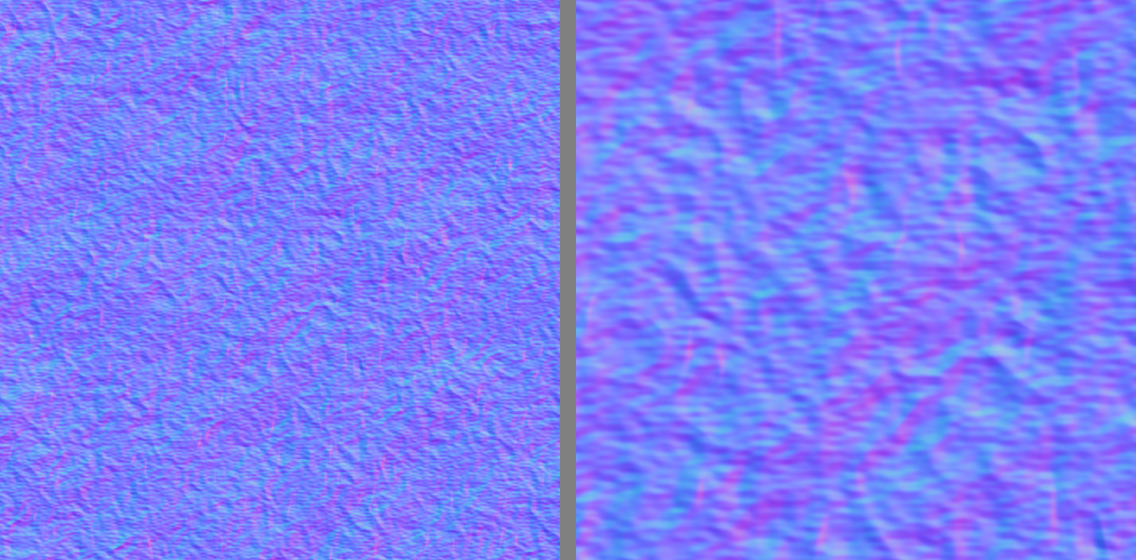
Left, the full canvas; right, a detail of the centre.
A three.js fragment shader for this texture map:

```glsl
// Tangent-space normal map of rough, crumpled plaster: diagonal folds, creased
// lumps, wrinkles and a flat fine grain are summed as a height field, whose
// slope, plus scattered upright cracks, is encoded as a colour.
varying vec2 vUv;

// Sizes are cells per canvas; the slopes set the relief of each layer.
const vec2  FOLD_CELLS = vec2(5.0, 13.0);    // along, across
const float FOLD_ANGLE = 0.68;
const float FOLD_SLOPE = 0.17;
const float LUMP_CELLS = 27.0;
const float LUMP_SLOPE = 0.21;
const float WRINKLE_CELLS = 66.0;
const float WRINKLE_SLOPE = 0.17;
const vec2  GRAIN_CELLS = vec2(88.0, 175.0);
const float GRAIN_SLOPE = 0.24;
const vec2  CRACK_CELLS = vec2(22.0, 17.0);
const float CRACK_SHARE = 0.75;
const float CRACK_WIDTH = 0.0023;
const float CRACK_LENGTH = 0.016;
const float CRACK_SLOPE = 0.55;
const float SAMPLE_STEP = 0.0007;
const vec2  SLOPE_BIAS = vec2(-0.025, -0.01);

vec2 hash22(vec2 p) {
  vec3 q = fract(p.xyx * vec3(0.1031, 0.1030, 0.0973));
  q += dot(q, q.yzx + 33.33);
  return fract((q.xx + q.yz) * q.zy);
}

float cornerRamp(vec2 cell, vec2 offset) {
  return dot(hash22(cell) * 2.0 - 1.0, offset);
}

// Gradient noise with a quintic fade
float noise(vec2 p) {
  vec2 i = floor(p);
  vec2 f = p - i;
  vec2 u = f * f * f * (f * (f * 6.0 - 15.0) + 10.0);
  vec2 e = vec2(1.0, 0.0);
  return mix(
    mix(cornerRamp(i, f), cornerRamp(i + e.xy, f - e.xy), u.x),
    mix(cornerRamp(i + e.yx, f - e.yx), cornerRamp(i + e.xx, f - e.xx), u.x),
    u.y);
}

// Folded noise with softly rounded creases
float crease(vec2 p) {
  float n = noise(p);
  return sqrt(n * n + 0.004);
}

float height(vec2 p) {
  float c = cos(FOLD_ANGLE);
  float s = sin(FOLD_ANGLE);
  vec2 folded = vec2(c * p.x + s * p.y, c * p.y - s * p.x);
  vec2 warp = vec2(noise(p * 19.0 + 40.0), noise(p * 19.0 + 90.0)) * 0.012;

  float h = noise(folded * FOLD_CELLS + 7.0) * FOLD_SLOPE / FOLD_CELLS.y;
  h -= crease((p + warp) * LUMP_CELLS + 31.0) * LUMP_SLOPE / LUMP_CELLS;
  h += noise((p + warp) * WRINKLE_CELLS + 57.0) * WRINKLE_SLOPE / WRINKLE_CELLS;
  h += noise(p * GRAIN_CELLS + 113.0) * GRAIN_SLOPE / GRAIN_CELLS.y;
  return h;
}

// Sideways slope of thin upright cracks; some face left, wider and fainter
float cracks(vec2 p) {
  p.x += 0.005 * noise(p * 45.0 + 210.0);
  vec2 home = floor(p * CRACK_CELLS);
  float slope = 0.0;
  for (int y = -1; y <= 1; y++) {
    for (int x = -1; x <= 1; x++) {
      vec2 cell = home + vec2(float(x), float(y));
      vec2 place = hash22(cell + 300.0);
      vec2 kind = hash22(cell + 500.0);
      vec2 d = p - (cell + place) / CRACK_CELLS;
      d.x += d.y * (kind.y - 0.4) * 0.7;
      float leftward = step(0.62, kind.y);
      float width = CRACK_WIDTH * mix(1.0, 2.2, leftward);
      float reach = CRACK_LENGTH * mix(0.5, 1.2, place.x);
      vec2 r = d / vec2(width, reach);
      float strength = max(CRACK_SHARE - kind.x, 0.0) / CRACK_SHARE;
      strength = sqrt(strength) * mix(1.0, -0.45, leftward);
      slope += strength * exp(-dot(r, r));
    }
  }
  return slope * CRACK_SLOPE;
}

void main() {
  vec2 e = vec2(SAMPLE_STEP, 0.0);
  vec2 slope = vec2(
    height(vUv - e.xy) - height(vUv + e.xy),
    height(vUv - e.yx) - height(vUv + e.yx)) / (2.0 * SAMPLE_STEP);
  slope += SLOPE_BIAS;
  slope.x += cracks(vUv);

  // Pack the unit normal into the colour range
  vec3 normal = normalize(vec3(slope, 1.0));
  gl_FragColor = vec4(normal * 0.5 + 0.5, 1.0);
}
```
